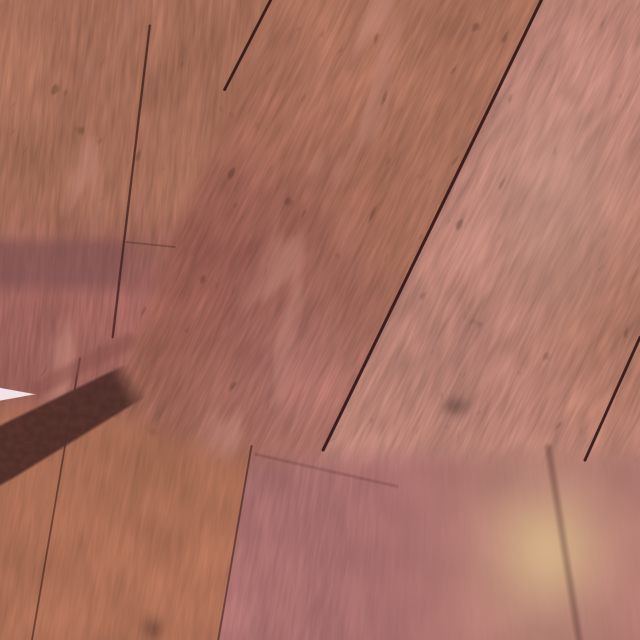
Give the GLSL for this texture, as a Shadertoy shader.

```glsl
vec2 gradientAt(vec2 cell) {
    float h = fract(sin(dot(cell, vec2(127.1, 311.7))) * 43758.5);
    return vec2(cos(h * 6.2832), sin(h * 6.2832));
}

float gradientNoise(vec2 p) {
    vec2 i = floor(p), f = fract(p);
    vec2 u = f * f * f * (f * (f * 6.0 - 15.0) + 10.0);
    vec2 e = vec2(1.0, 0.0);
    float low = mix(dot(gradientAt(i), f), dot(gradientAt(i + e), f - e), u.x);
    float high = mix(dot(gradientAt(i + e.yx), f - e.yx), dot(gradientAt(i + 1.0), f - 1.0), u.x);
    return mix(low, high, u.y);
}

// Coordinates across and along a board
vec2 boardSpace(vec2 p, vec2 direction) {
    vec2 d = normalize(direction);
    return vec2(p.x * d.y - p.y * d.x, dot(p, d));
}

// Positive to the right of the line running from a up to b
float sideOf(vec2 p, vec2 a, vec2 b) {
    return boardSpace(p - a, b - a).x;
}

float stroke(vec2 p, vec2 a, vec2 b, float halfWidth, float blur) {
    vec2 pa = p - a, ba = b - a;
    float d = length(pa - ba * clamp(dot(pa, ba) / dot(ba, ba), 0.0, 1.0));
    return 1.0 - smoothstep(halfWidth - blur, halfWidth + blur, d);
}

float spot(vec2 p, vec2 center, vec2 radius) {
    vec2 d = (p - center) / radius;
    return exp(-dot(d, d));
}

float fineGrain(vec2 q) {
    return 0.55 * gradientNoise(q * vec2(120.0, 13.0))
         + 0.45 * gradientNoise(q * vec2(250.0, 27.0) + 7.0)
         + 0.35 * gradientNoise(q * vec2(26.0, 5.0) + 3.0);
}

// Wavy growth rings cut lengthwise
float ringFigure(vec2 q) {
    float field = gradientNoise(q * vec2(9.0, 2.0) + 5.0)
                + 0.25 * gradientNoise(q * vec2(24.0, 8.0));
    return sin(field * 26.0 + q.x * 40.0);
}

float darkFlecks(vec2 q) {
    return smoothstep(0.42, 0.62, gradientNoise(q * vec2(62.0, 24.0) + 11.0));
}

float paleFigure(vec2 q, float spread) {
    float wave = 0.02 * gradientNoise(vec2(q.y * 9.0, 2.0));
    float band = exp(-pow((q.x + wave) / spread, 2.0));
    return band * smoothstep(0.0, 0.3, gradientNoise(q * vec2(26.0, 7.0) + 1.7));
}

void mainImage(out vec4 fragColor, in vec2 fragCoord) {
    vec2 p = fragCoord / iResolution.y;
    float soft = max(0.0012, 0.7 / iResolution.y);

    const vec3 tan_ = vec3(0.66, 0.44, 0.355);
    const vec3 russet = vec3(0.57, 0.345, 0.305);
    const vec3 pink = vec3(0.715, 0.505, 0.455);
    const vec3 mauve = vec3(0.655, 0.435, 0.425);
    const vec3 honey = vec3(0.83, 0.69, 0.53);
    const vec3 gap = vec3(0.19, 0.09, 0.09);
    const vec3 barBrown = vec3(0.31, 0.18, 0.16);

    // Three overlapping sections with different board directions
    vec2 slant = boardSpace(p, vec2(0.341, 0.703));
    vec2 steep = boardSpace(p, vec2(0.115, 0.993));
    vec2 lower = boardSpace(p, vec2(mix(0.18, -0.13, smoothstep(0.45, 0.85, p.x)), 1.0));
    float leftMask = 1.0 - smoothstep(-0.02, 0.02, sideOf(p, vec2(0.2, 0.44), vec2(0.423, 1.0)));
    float lowerMask = 1.0 - smoothstep(-0.035, 0.025, p.y - mix(0.37, 0.29, smoothstep(0.1, 0.4, p.x)));
    float rightMask = smoothstep(-soft, soft, sideOf(p, vec2(0.505, 0.297), vec2(0.846, 1.0)));

    // Broad colour of each section
    vec3 middle = mix(tan_, russet, spot(p, vec2(0.34, 0.56), vec2(0.22, 0.25)));
    middle = mix(middle, mauve, 0.6 * spot(p, vec2(0.48, 0.38), vec2(0.14, 0.17)));
    vec3 right = mix(pink, tan_, 0.65 * spot(p, vec2(0.98, 0.5), vec2(0.16, 0.2)));
    vec3 left = mix(mix(russet, mauve, 0.35), tan_ * 0.97, smoothstep(0.53, 0.72, p.y));
    vec3 base = mix(mix(middle, right, rightMask), left, leftMask);
    vec3 bottom = mix(tan_ * vec3(1.0, 0.97, 0.93), mauve, smoothstep(-0.005, 0.005, sideOf(p, vec2(0.341, 0.0), vec2(0.393, 0.303))));
    bottom = mix(bottom, pink, 0.6 * smoothstep(0.6, 0.8, p.x));
    base = mix(base, bottom, lowerMask);
    base *= 1.0 + 0.09 * gradientNoise(p * 5.0) + 0.06 * gradientNoise(p * 14.0);

    // Grain, rings, pale figure and flecks
    float sharpness = 1.0 - 0.75 * lowerMask * smoothstep(0.5, 0.65, p.x);
    float grain = mix(mix(fineGrain(slant), fineGrain(steep), leftMask), fineGrain(lower) * 0.6, lowerMask);
    float rings = mix(mix(ringFigure(slant) * (0.25 + 0.5 * rightMask), ringFigure(steep) * 0.35, leftMask), ringFigure(lower) * 0.4, lowerMask);
    base *= 1.0 + sharpness * (0.19 * grain + 0.035 * rings);
    float pale = paleFigure(boardSpace(p - vec2(0.41, 0.46), vec2(0.15, 0.41)), 0.05) * (1.0 - leftMask);
    pale += paleFigure(boardSpace(p - vec2(0.12, 0.6), vec2(0.05, 0.4)), 0.025) * leftMask;
    base = mix(base, pink * 1.05, 0.55 * min(pale, 1.0) * (1.0 - lowerMask));
    base *= 1.0 - 0.2 * darkFlecks(slant) * (1.0 - lowerMask);
    float knots = spot(p, vec2(0.71, 0.365), vec2(0.018, 0.014)) + spot(p, vec2(0.238, 0.018), vec2(0.016, 0.018));
    base *= 1.0 - 0.25 * knots;

    // Soft shadow and glossy reflections
    float shade = smoothstep(0.53, 0.57, p.y) * (1.0 - smoothstep(0.61, 0.64, p.y)) * (1.0 - smoothstep(0.15, 0.27, p.x));
    base = mix(base, vec3(0.48, 0.31, 0.32), 0.6 * shade);
    base = mix(base, honey, 0.95 * spot(p, vec2(0.855, 0.14), vec2(0.085, 0.095)));
    base = mix(base, vec3(0.78, 0.62, 0.56), 0.4 * spot(p, vec2(0.87, 0.68), vec2(0.1, 0.16)));

    // Open gaps and faint joints
    float open = stroke(p, vec2(0.505, 0.297), vec2(0.846, 1.0), 0.0024, soft);
    open = max(open, stroke(p, vec2(0.351, 0.86), vec2(0.423, 1.0), 0.0022, soft));
    open = max(open, stroke(p, vec2(0.914, 0.281), vec2(1.0, 0.473), 0.0022, soft));
    float joint = stroke(p, vec2(0.176, 0.473), vec2(0.234, 0.96), 0.0018, soft);
    joint = max(joint, 0.8 * stroke(p, vec2(0.341, 0.0), vec2(0.393, 0.303), 0.0015, soft));
    joint = max(joint, 0.8 * stroke(p, vec2(0.05, 0.0), vec2(0.125, 0.44), 0.0014, soft));
    joint = max(joint, 0.4 * stroke(p, vec2(0.195, 0.622), vec2(0.273, 0.614), 0.0015, soft));
    joint = max(joint, 0.3 * stroke(p, vec2(0.4, 0.29), vec2(0.62, 0.24), 0.002, 0.003));
    joint = max(joint, 0.4 * stroke(p, vec2(0.905, 0.0), vec2(0.857, 0.3), 0.005, 0.005));
    base = mix(base, gap, max(0.92 * open, 0.7 * joint));

    // Blurred bar with a pale sliver above it
    vec2 bar = boardSpace(p - vec2(0.0, 0.289), vec2(0.211, 0.116));
    float barWidth = mix(0.041, 0.029, clamp(bar.y / 0.24, 0.0, 1.0));
    float barMask = (1.0 - smoothstep(-0.003, 0.004, abs(bar.x) - barWidth)) * (1.0 - smoothstep(0.205, 0.25, bar.y));
    base = mix(base, russet * 0.9, 0.5 * stroke(p, vec2(0.06, 0.393), vec2(0.2, 0.467), 0.012, 0.008));
    base = mix(base, barBrown * (1.0 + 0.12 * gradientNoise(p * 90.0)), 0.95 * barMask);
    float sliver = 1.0 - smoothstep(-soft, soft, abs(p.y - 0.384) - 0.01 * (1.0 - p.x / 0.055));
    base = mix(base, vec3(0.95, 0.89, 0.91), sliver);

    fragColor = vec4(clamp(base, 0.0, 1.0), 1.0);
}
```
